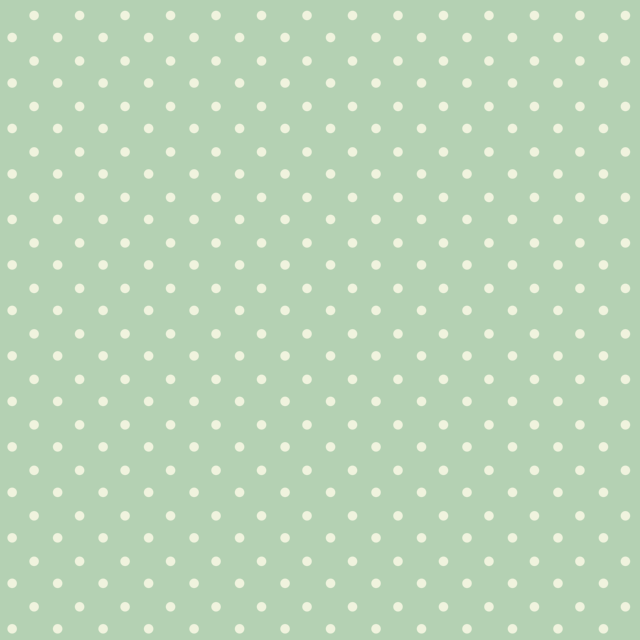
Write a WebGL 1 fragment shader that draws this pattern.

```glsl
precision highp float;
// Staggered cream polka dots on a soft sage green ground.

uniform vec2 u_resolution;

const float PERIOD = 0.07107; // about 14 repeats each way

// Distance to the nearest centre of a square lattice through the given point
float latticeDistance(vec2 p, vec2 centre) {
  vec2 cell = fract((p - centre) / PERIOD + 0.5) - 0.5;
  return length(cell) * PERIOD;
}

void main() {
  float pixel = 1.0 / min(u_resolution.x, u_resolution.y);
  vec2 p = gl_FragCoord.xy * pixel;

  // Two interleaved lattices, slightly off the exact half step
  float toCentre = min(latticeDistance(p, vec2(0.0533, 0.9758)),
                       latticeDistance(p, vec2(0.0190, 0.9414)));

  // Round dots with a softened rim
  float edge = toCentre - 0.0074;
  float dot = 1.0 - smoothstep(-0.8 * pixel, 0.8 * pixel, edge);

  vec3 sage = vec3(0.706, 0.820, 0.702);
  vec3 cream = vec3(0.941, 0.953, 0.871);
  gl_FragColor = vec4(mix(sage, cream, dot), 1.0);
}
```
